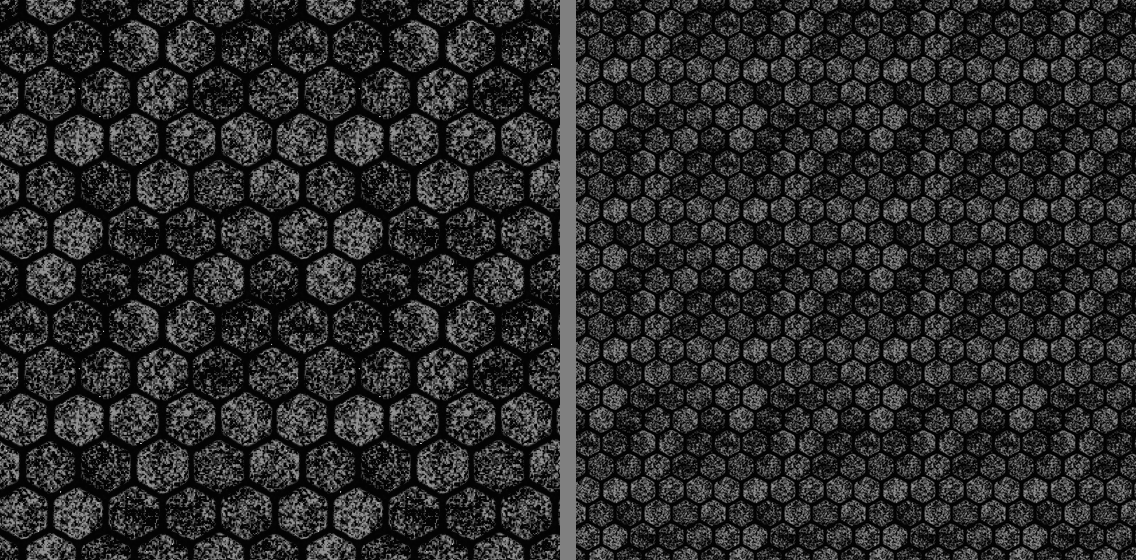
Left: one tile. Right: repeated 2 by 2.
Write a Shadertoy shader that draws this pattern.

```glsl
// Worn hexagon tiles, ten across and twelve rows down, on near-black grout.
// A block of 5 by 6 hexagons repeats twice each way; wrapped noise gives the
// coarse grey grain, bare patches, chipped rims and stray bright specks.

float hash(vec2 p) {
    uvec2 q = uvec2(ivec2(p)) * uvec2(1597u, 3571u);
    uint n = (q.x ^ q.y) * 747796u + 28913u;
    n = (n ^ (n >> 15)) * 73244475u;
    n = (n ^ (n >> 13)) * 73244475u;
    return float((n ^ (n >> 16)) & 65535u) / 65535.0;
}

// Value noise over the unit block, wrapping after "cells" lattice steps
float wrapNoise(vec2 block, float cells) {
    vec2 p = block * cells;
    vec2 i = floor(p), f = fract(p);
    f = f * f * (3.0 - 2.0 * f);
    vec2 a = mod(i, cells), b = mod(i + 1.0, cells);
    vec2 seed = vec2(cells * 3.0, cells);
    return mix(mix(hash(a + seed), hash(vec2(b.x, a.y) + seed), f.x),
               mix(hash(vec2(a.x, b.y) + seed), hash(b + seed), f.x), f.y);
}

// Pointed-top hexagon with slightly blunted corners
float hexDistance(vec2 p, float radius) {
    vec2 q = abs(p);
    float sides = max(q.x, dot(q, vec2(0.5, 0.866)));
    return max(sides, length(p) - 0.045) - radius;
}

// x: distance to the nearest hexagon, y: its random tone
vec2 nearestHex(vec2 grid) {
    vec2 nearest = vec2(1.0, 0.0);
    for (int k = 0; k < 2; k++) {
        float row = floor(grid.y) + float(k);
        float shift = 0.9 - 0.5 * mod(row, 2.0);
        float column = round(grid.x - shift);
        vec2 id = mod(vec2(column, row), vec2(5.0, 6.0));
        vec2 jitter = vec2(hash(id + 11.0), hash(id + 23.0)) - 0.5;
        vec2 p = vec2(grid.x - shift - column, (grid.y - row) * 0.866);
        float radius = 0.435 + 0.025 * hash(id + 37.0);
        float d = hexDistance(p - 0.025 * jitter, radius);
        if (d < nearest.x) nearest = vec2(d, hash(id + 53.0));
    }
    return nearest;
}

void mainImage(out vec4 fragColor, in vec2 fragCoord) {
    vec2 block = fract(fragCoord / iResolution.xy * 2.0);

    // Grain and slower wear
    float grain = 0.55 * wrapNoise(block, 200.0) + 0.45 * wrapNoise(block, 104.0);
    float patches = 0.6 * wrapNoise(block, 17.0) + 0.4 * wrapNoise(block, 36.0);
    float wobble = wrapNoise(block, 60.0) - 0.5;

    // Tile face with a ragged, crumbling edge
    vec2 hex = nearestHex(block * vec2(5.0, 6.0));
    float d = hex.x + 0.02 * wobble + 0.06 * (grain - 0.5);
    float face = smoothstep(0.018, -0.018, d);
    float tone = 0.18 + 1.3 * (grain - 0.5) + 0.42 * (patches - 0.5)
               + 0.2 * (hex.y - 0.5);

    // Pale chips along parts of the rim
    float rim = smoothstep(-0.045, -0.015, hex.x);
    tone += 0.22 * rim * smoothstep(0.62, 0.8, wrapNoise(block, 23.0));
    tone = clamp(tone, 0.015, 0.57);

    // Grout and scattered specks
    float grout = 0.01 + 0.02 * grain * grain;
    float shade = mix(grout, tone, face);
    vec2 speckCell = block * 150.0;
    float speck = step(0.9992, hash(floor(speckCell) + 71.0))
                * smoothstep(0.55, 0.25, length(fract(speckCell) - 0.5));
    shade = mix(shade, 0.75, speck);

    fragColor = vec4(vec3(shade), 1.0);
}
```
